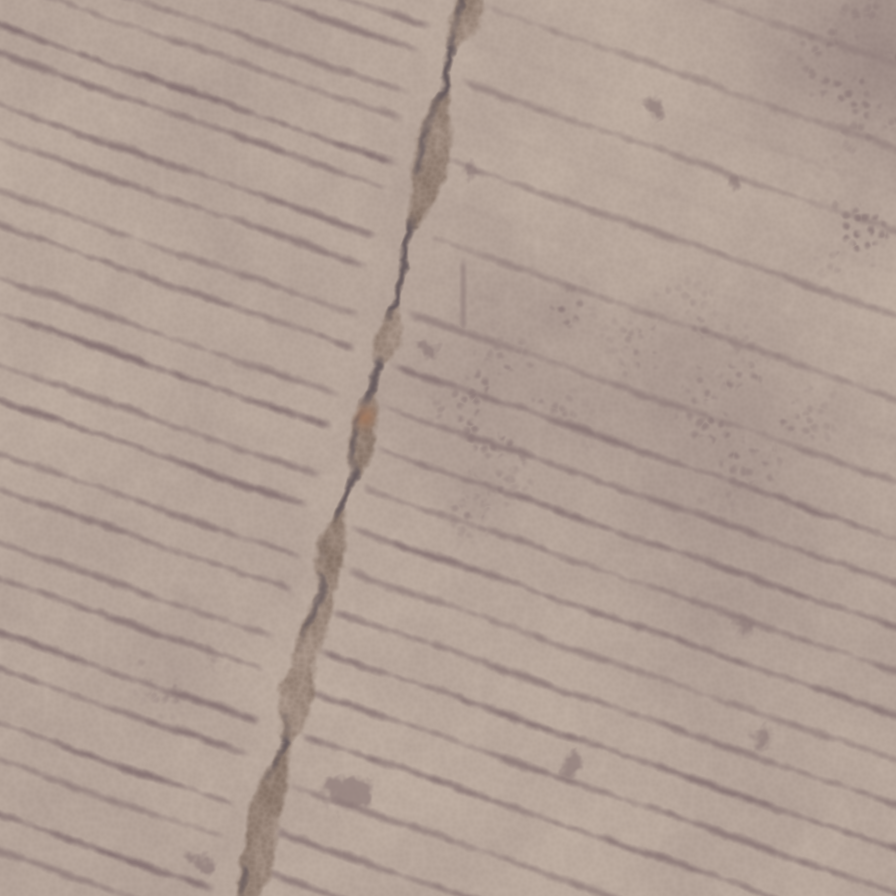
This texture is drawn by a Shadertoy shader. Its source:

```glsl
const vec3 STONE = vec3(0.742, 0.676, 0.628);
const vec3 SHADE = vec3(0.62, 0.55, 0.528);
const vec3 GROOVE = vec3(0.545, 0.468, 0.465);
const vec3 FILLER = vec3(0.585, 0.508, 0.46);
const vec3 FISSURE = vec3(0.385, 0.34, 0.36);
const vec3 RUST = vec3(0.64, 0.455, 0.34);

const float SLOPE = 0.345;
const float FIRST_GROOVE = 0.065;
const float SPACING = 0.0495;
const float GROOVE_WIDTH = 0.0036;
const float LEFT_GAP = 0.041;
const float RIGHT_GAP = 0.02;
const float GRAIN = 0.024;

// Crack bulges: height, half length, half width
const vec3 BULGES[8] = vec3[8](
    vec3(0.985, 0.045, 0.017), vec3(0.82, 0.085, 0.019),
    vec3(0.625, 0.038, 0.014), vec3(0.515, 0.055, 0.013),
    vec3(0.38, 0.06, 0.015), vec3(0.295, 0.06, 0.016),
    vec3(0.22, 0.055, 0.018), vec3(0.065, 0.12, 0.018));

// Solid stains: centre, radius
const vec3 STAINS[9] = vec3[9](
    vec3(0.39, 0.115, 0.027), vec3(0.636, 0.147, 0.014),
    vec3(0.73, 0.885, 0.016), vec3(0.817, 0.8, 0.01),
    vec3(0.523, 0.807, 0.012), vec3(0.224, 0.036, 0.014),
    vec3(0.853, 0.177, 0.01), vec3(0.482, 0.61, 0.015),
    vec3(0.833, 0.303, 0.01));

// Speckled patches: centre, radius
const vec3 PATCHES[8] = vec3[8](
    vec3(0.75, 0.615, 0.055), vec3(0.56, 0.54, 0.075),
    vec3(0.535, 0.445, 0.04), vec3(0.2, 0.25, 0.04),
    vec3(0.83, 0.53, 0.08), vec3(0.63, 0.65, 0.03),
    vec3(0.97, 0.92, 0.08), vec3(0.96, 0.74, 0.045));

vec2 hash2(vec2 p) {
    vec3 q = fract(p.xyx * vec3(0.1031, 0.103, 0.0973));
    q += dot(q, q.yzx + 33.33);
    return fract((q.xx + q.yz) * q.zy);
}

// Distance to the nearest scattered cell point
float cellular(vec2 p) {
    vec2 cell = floor(p);
    float nearest = 2.0;
    for (int i = 0; i < 9; i++) {
        vec2 c = cell + vec2(i % 3 - 1, i / 3 - 1);
        nearest = min(nearest, length(c + hash2(c + 50.0) - p));
    }
    return nearest;
}

// Layered sines, about -1 to 1
float waves(vec2 p) {
    float sum = 0.0, amp = 0.55;
    for (int i = 0; i < 4; i++) {
        sum += amp * sin(p.x + 1.6 * sin(p.y + float(i)));
        p = mat2(1.2, 1.5, -1.5, 1.2) * p + 2.3;
        amp *= 0.6;
    }
    return sum;
}

float blob(vec2 p, vec2 centre, float radius) {
    vec2 d = (p - centre) / radius;
    return exp(-dot(d, d));
}

// Soft stroke profile, 1 on the axis
float stroke(float d, float width) {
    return 1.0 - smoothstep(0.0, width + 1.0 / iResolution.y, abs(d));
}

float crackCentre(float y) {
    float kink = (y - 0.932) / 0.028;
    return 0.275 + 0.25 * y + 0.003 * sin(41.0 * y + 0.6) - 0.013 * exp(-kink * kink);
}

float crackHalfWidth(float y) {
    float width = 0.0028;
    for (int i = 0; i < 8; i++) {
        float t = (y - BULGES[i].x) / BULGES[i].y;
        width = max(width, BULGES[i].z * (1.0 - t * t));
    }
    return width;
}

// Uneven placing of groove n on either side of the crack
float grooveShift(float n, bool right) {
    if (right) return n < 4.0 ? -0.003 * (n + 4.0) : mix(-0.007, 0.014, smoothstep(12.5, 15.0, n));
    float alternate = mod(n, 2.0) < 0.5 ? -0.005 : 0.005;
    return alternate - 0.009 * sin(n * 0.1745) + 0.007 * max(0.0, -n);
}

float grooves(vec2 p, float side, float chips) {
    bool right = side > 0.0;
    float depth = 1.0 - p.y - SLOPE * p.x - FIRST_GROOVE;
    depth += 0.0016 * waves(p * vec2(26, 9)) + 0.0009 * waves(p * 130.0);
    float ink = 0.0;
    for (int i = -1; i <= 1; i++) {
        float n = round(depth / SPACING) + float(i);
        float wear = waves(vec2(p.x * 27.0 + 5.0 * n, 3.7 * n)) + 1.1 * (0.45 - chips);
        float strength = 0.62 + 0.38 * hash2(vec2(n + 20.0, right ? 9 : 3)).x;
        if (right && n < 3.0) strength *= mod(n, 2.0) < 0.5 ? 0.08 : 0.75;
        float line = stroke(depth - n * SPACING - grooveShift(n, right), GROOVE_WIDTH * (1.7 + 0.5 * wear));
        ink = max(ink, line * strength * clamp(0.85 + 0.42 * wear, 0.2, 1.15));
    }
    float start = right ? side - RIGHT_GAP : -side - LEFT_GAP;
    return ink * smoothstep(-0.008, 0.01, start + 0.006 * waves(p * 40.0)) * (right ? 0.82 : 0.95);
}

void mainImage(out vec4 fragColor, in vec2 fragCoord) {
    vec2 p = fragCoord / iResolution.xy;
    float side = p.x - crackCentre(p.y);
    float rough = cellular(p * 60.0), fine = cellular(p * 150.0);

    // Weathered stone
    float shade = 0.18 + 0.13 * waves(p * 7.0) + 0.09 * waves(p * 23.0 + 2.0) + 0.05 * waves(p * 60.0);
    shade += 0.45 * blob(p, vec2(0.79, 0.47), 0.16) + 0.2 * blob(p, vec2(0.58, 0.55), 0.12);
    shade += 0.65 * blob(p, vec2(1.0, 0.95), 0.13);
    vec3 color = mix(STONE, SHADE, clamp(shade, 0.0, 1.0));
    color += GRAIN * (fine - 0.5 + 0.5 * (rough - 0.5));

    // Grooves and a short upright scratch
    float scratch = stroke(p.x - 0.517, 0.005) * smoothstep(0.045, 0.03, abs(p.y - 0.67));
    color = mix(color, GROOVE, min(1.0, max(grooves(p, side, rough), 0.5 * scratch)));

    // Stains and sparse speckles
    float stain = 0.0, patchy = 0.0;
    vec2 drift = vec2(waves(p * 70.0), waves(p.yx * 75.0 + 3.0));
    for (int i = 0; i < 9; i++) {
        float d = length(p + 0.009 * drift - STAINS[i].xy) - 0.75 * STAINS[i].z;
        stain = max(stain, 1.0 - smoothstep(-0.006, 0.007, d));
    }
    for (int i = 0; i < 8; i++) patchy = max(patchy, blob(p, PATCHES[i].xy, PATCHES[i].z));
    float speckle = 1.0 - smoothstep(0.08, 0.48, cellular((p + 0.002 * drift) * 72.0));
    speckle *= smoothstep(-0.1, 0.6, waves(p * 48.0 + 7.0));
    color = mix(color, GROOVE, max(0.65 * stain, patchy * (0.75 * speckle + 0.1)));

    // Filled crack with a dark broken seam
    float width = crackHalfWidth(p.y);
    float edge = side + 0.003 * drift.x + 0.004 * (rough - 0.5);
    float body = 1.0 - smoothstep(width - 0.004, width + 0.005, abs(edge));
    vec3 fill = FILLER + 0.055 * waves(p * vec2(60, 35)) + 0.06 * (fine - 0.45);
    fill = mix(fill, RUST, 0.8 * blob(p, vec2(0.407, 0.535), 0.012));
    color = mix(color, fill, 0.9 * body);
    float narrow = 1.0 - smoothstep(0.004, 0.011, width);
    float broken = smoothstep(-0.2, 0.7, waves(vec2(p.y * 38.0, 1)));
    float seam = stroke(edge + 0.75 * (width - 0.0028), 0.006);
    color = mix(color, FISSURE, seam * max(0.85 * narrow, 0.65 * broken));

    fragColor = vec4(clamp(color, 0.0, 1.0), 1.0);
}
```
